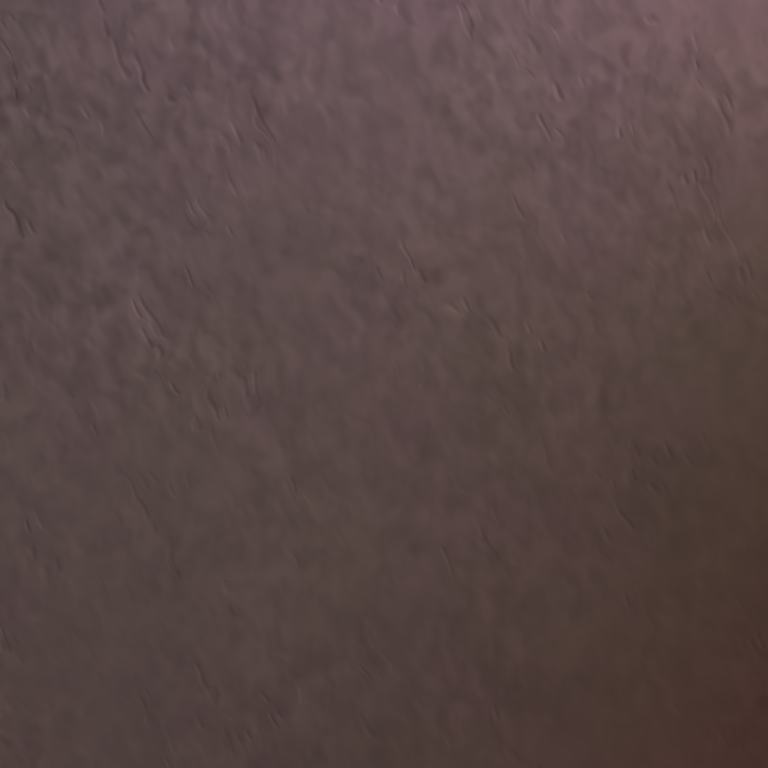
Give the GLSL for this texture, as a three.js fragment shader.

```glsl
// Dim mauve-brown leathery surface: a smooth colour field over a 3x3 grid of
// tones, covered by soft blotchy grain, faint mottling and sparse sharp creases.
// Grain and creases are noise stretched along one steep falling direction.

varying vec2 vUv;

// Tones of the field, left to right in each row
const vec3 TOP_LEFT  = vec3(0.365, 0.300, 0.308);
const vec3 TOP_MID   = vec3(0.422, 0.340, 0.358);
const vec3 TOP_RIGHT = vec3(0.470, 0.364, 0.374);
const vec3 MID_LEFT  = vec3(0.330, 0.275, 0.268);
const vec3 MID_MID   = vec3(0.346, 0.282, 0.273);
const vec3 MID_RIGHT = vec3(0.308, 0.242, 0.218);
const vec3 LOW_LEFT  = vec3(0.308, 0.248, 0.242);
const vec3 LOW_MID   = vec3(0.294, 0.234, 0.222);
const vec3 LOW_RIGHT = vec3(0.278, 0.188, 0.168);

const vec2 GRAIN_DIR = vec2(0.42, -0.9075);    // streaks fall to the right
const vec2 BLOTCH_FREQ = vec2(38.0, 62.0);     // along and across the streaks
const vec2 FINE_FREQ = vec2(75.0, 125.0);
const vec2 CREASE_FREQ = vec2(34.0, 150.0);
const float BLOTCH_STRENGTH = 0.135;
const float FINE_STRENGTH = 0.085;
const float CREASE_STRENGTH = 0.120;
const float MOTTLE_STRENGTH = 0.075;
const vec3 HUE_DRIFT = vec3(0.003, -0.003, 0.006);

float hash(vec2 p) {
  vec3 q = fract(vec3(p.xyx) * 0.1031);
  q += dot(q, q.yzx + 33.33);
  return fract((q.x + q.y) * q.z);
}

// Value noise with smooth quintic blending, centred on zero
float noise(vec2 p) {
  vec2 cell = floor(p);
  vec2 f = fract(p);
  f = f * f * f * (f * (f * 6.0 - 15.0) + 10.0);
  float low = mix(hash(cell), hash(cell + vec2(1.0, 0.0)), f.x);
  float high = mix(hash(cell + vec2(0.0, 1.0)), hash(cell + vec2(1.0)), f.x);
  return mix(low, high, f.y) - 0.5;
}

float fbm(vec2 p) {
  float sum = 0.0;
  float weight = 0.5;
  for (int i = 0; i < 3; i++) {
    sum += weight * noise(p);
    p = mat2(0.8, 0.6, -0.6, 0.8) * p * 2.0 + 17.3;
    weight *= 0.5;
  }
  return sum;
}

// Quadratic curve through three tones at 0, 0.5 and 1
vec3 curve(vec3 a, vec3 b, vec3 c, float t) {
  return a * (1.0 - t) * (1.0 - 2.0 * t) + b * 4.0 * t * (1.0 - t)
       + c * t * (2.0 * t - 1.0);
}

vec3 toneField(vec2 p) {
  vec3 low = curve(LOW_LEFT, LOW_MID, LOW_RIGHT, p.x);
  vec3 mid = curve(MID_LEFT, MID_MID, MID_RIGHT, p.x);
  vec3 top = curve(TOP_LEFT, TOP_MID, TOP_RIGHT, p.x);
  return curve(low, mid, top, p.y);
}

// Coordinates along and across the streaks, bent at two scales
vec2 grainSpace(vec2 p) {
  vec2 across = vec2(-GRAIN_DIR.y, GRAIN_DIR.x);
  p += 0.018 * vec2(noise(p * 9.0), noise(p * 9.0 + 41.0));
  p += 0.010 * vec2(noise(p * 38.0 + 13.0), noise(p * 38.0 + 71.0));
  return vec2(dot(p, GRAIN_DIR), dot(p, across)) + 4.0;
}

// Thin dark lines with a lit side, kept only in scattered places
float creases(vec2 g) {
  float line = noise(g * CREASE_FREQ + 61.0);
  float side = noise(g * CREASE_FREQ + vec2(61.0, 61.7));
  float dark = smoothstep(0.22, 0.44, line);
  float lit = smoothstep(0.22, 0.44, side);
  float place = smoothstep(0.08, 0.30, noise(g * vec2(13.0, 24.0) + 87.0));
  return (0.8 * lit - dark) * place;
}

void main() {
  vec2 g = grainSpace(vUv);

  // Grain is lively at the upper left and calm lower down
  float lively = mix(0.55, 1.05, smoothstep(0.1, 0.9, vUv.y))
               * mix(1.15, 0.75, vUv.x);
  float patches = 1.0 + 0.8 * noise(vUv * 8.0 + 5.0);

  // Soft blotches, fine tooth and sharp creases
  float shade = BLOTCH_STRENGTH * noise(g * BLOTCH_FREQ);
  shade += FINE_STRENGTH * noise(g * FINE_FREQ + 23.0);
  shade += CREASE_STRENGTH * creases(g);
  shade *= lively * patches;

  // Broad uneven light and a slight drift of hue
  shade += MOTTLE_STRENGTH * fbm(vUv * vec2(15.0, 12.0) + 3.0);
  float hue = 2.0 * fbm(vUv * 9.0 + 52.0);

  vec3 color = toneField(vUv) * (1.0 + shade) + HUE_DRIFT * hue;
  gl_FragColor = vec4(color, 1.0);
}
```
